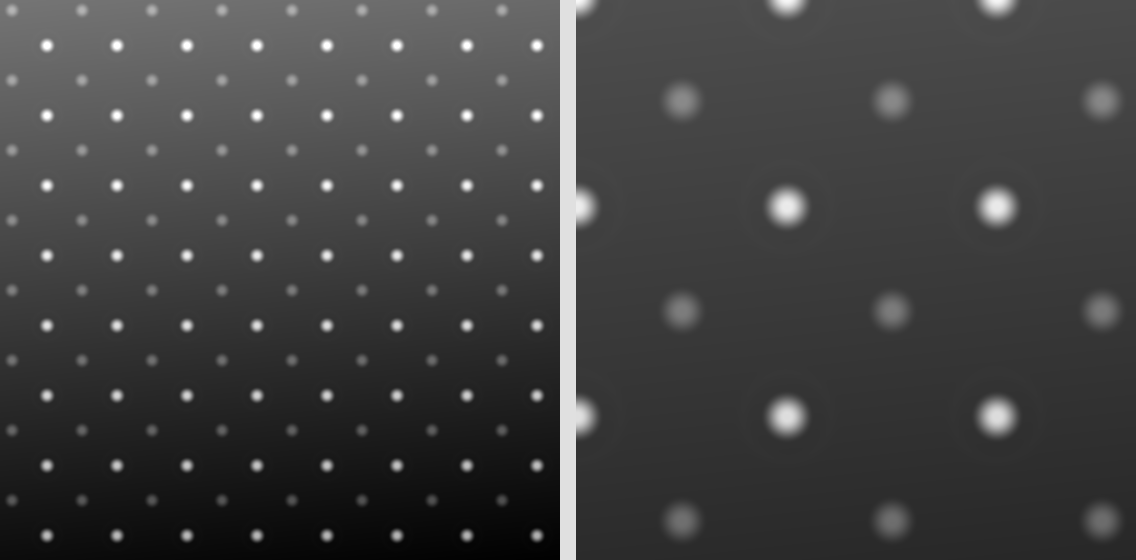
Left: the whole. Right: its middle third, enlarged.
Write a Shadertoy shader that draws this pattern.

```glsl
// Soft round spot, 1 at the centre, fading to 0 at the rim
float softDot(vec2 cell, vec2 centre, float rim) {
    vec2 offset = fract(cell - centre + 0.5) - 0.5;
    return 1.0 - smoothstep(0.015, rim, length(offset));
}

// Barely visible ring around a spot
float halo(vec2 cell, vec2 centre) {
    vec2 offset = fract(cell - centre + 0.5) - 0.5;
    float d = (length(offset) - 0.21) / 0.025;
    return exp(-d * d);
}

void mainImage(out vec4 fragColor, in vec2 fragCoord) {
    vec2 uv = fragCoord / iResolution.xy;
    vec2 cell = uv * 8.0;

    // Slightly slanted grey gradient
    float shade = 0.047 + 0.41 * uv.y - 0.045 * uv.x;

    // Two staggered lattices of glowing spots
    vec2 brightCentre = vec2(0.672, 0.349);
    vec2 faintCentre = vec2(0.172, 0.852);
    shade += 0.67 * softDot(cell, brightCentre, 0.128);
    shade += 0.26 * softDot(cell, faintCentre, 0.125);
    shade += 0.006 * halo(cell, brightCentre);

    fragColor = vec4(vec3(clamp(shade, 0.0, 1.0)), 1.0);
}
```
